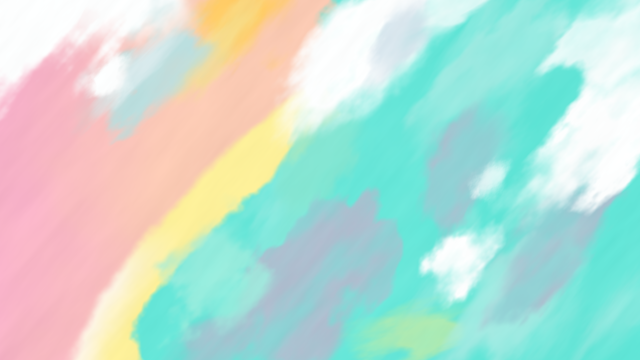
This background is drawn by a WebGL 1 fragment shader. Its source:

```glsl
precision highp float;
// Abstract pastel painting: a pink, peach and yellow sweep beside turquoise.
// Noise-edged curves divide the ground; ragged dabs, firmer on one side and
// feathered on the other, add white, lavender and pale paint on top.
uniform vec2 u_resolution;

float hash(vec2 p) {
  vec3 q = fract(vec3(p.xyx) * 0.1031);
  q += dot(q, q.yzx + 33.33);
  return fract((q.x + q.y) * q.z);
}

float noise(vec2 p) {
  vec2 i = floor(p), f = fract(p);
  f = f * f * (3.0 - 2.0 * f);
  return mix(mix(hash(i), hash(i + vec2(1, 0)), f.x),
             mix(hash(i + vec2(0, 1)), hash(i + vec2(1, 1)), f.x), f.y);
}

float fbm(vec2 p) {
  float sum = 0.0, amp = 0.55;
  for (int i = 0; i < 4; i++) {
    sum += amp * noise(p);
    p = p * 2.03 + 17.3;
    amp *= 0.48;
  }
  return sum;
}

vec2 turn(vec2 p, float angle) {
  float c = cos(angle), s = sin(angle);
  return vec2(c * p.x + s * p.y, c * p.y - s * p.x);
}

// Lays one brush dab over the colour below; radii are along and across it.
vec3 dab(vec3 under, vec3 paint, vec2 p, vec2 centre, vec2 radii, float angle, float opacity) {
  vec2 q = turn(p - centre, angle);
  vec2 unit = q / radii;
  float bristle = fbm(q * vec2(4.0, 20.0) + centre * 41.0);
  float lump = fbm(unit * vec2(1.2, 1.4) + centre * 23.0);
  float ragged = fbm(q * vec2(14.0, 20.0) + centre * 31.0);
  float d = length(unit) + 0.35 * (bristle - 0.5) + 1.2 * (lump - 0.5) + 0.4 * (ragged - 0.5);
  float feather = mix(0.022, 0.06, smoothstep(0.3, 0.7, noise(unit * 1.2 + centre * 57.0)));
  feather = min(feather / radii.y, 0.75);
  float cover = 1.0 - smoothstep(0.93 - feather, 0.93 + 0.6 * feather, d);
  return mix(under, paint, cover * min(1.0, opacity * mix(0.7, 1.2, 0.5 * (bristle + ragged))));
}

void main() {
  vec2 p = gl_FragCoord.xy / u_resolution.y;
  vec2 along = turn(p, 0.87);
  float streak = fbm(along * vec2(2.5, 12.0));
  float cloud = fbm(p * 4.0 + 5.0);
  float rag = 0.09 * (fbm(p * 13.0) - 0.5) + 0.03 * (streak - 0.5);

  vec3 white = vec3(0.99, 0.995, 0.995);
  vec3 lavender = mix(vec3(0.57, 0.81, 0.83), vec3(0.69, 0.74, 0.81),
                      smoothstep(0.3, 0.7, fbm(along * vec2(5.0, 13.0) + 9.0)));
  vec3 aqua = vec3(0.65, 0.92, 0.89);

  // Turquoise ground with faint scattered strokes
  vec3 cool = mix(vec3(0.31, 0.88, 0.82), vec3(0.47, 0.92, 0.87), 0.5 * streak + 0.5 * cloud);
  for (int i = 0; i < 18; i++) {
    float k = float(i);
    vec2 centre = vec2(0.5 + 1.3 * hash(vec2(k, 3.0)), hash(vec2(k, 8.0)));
    vec2 radii = vec2(0.1 + 0.1 * hash(vec2(k, 5.0)), 0.03 + 0.03 * hash(vec2(k, 6.0)));
    cool = dab(cool, aqua, p, centre, radii, 0.7 + 0.4 * hash(vec2(k, 9.0)), 0.45);
  }

  // Warm sweep: pink, peach, then a yellow band that pales at its foot
  float pinkness = 1.0 - smoothstep(-0.08, 0.5, p.x - 0.05 * p.y + 0.3 * (cloud - 0.5));
  vec3 warm = mix(vec3(0.98, 0.79, 0.70), vec3(0.97, 0.69, 0.79), pinkness);
  warm += 0.04 * (streak - 0.5);
  float peachEdge = p.x - (0.2 + 0.4 * p.y + 0.6 * p.y * p.y) + 0.5 * rag;
  vec3 yellow = mix(vec3(0.99, 0.94, 0.60), vec3(0.99, 0.96, 0.90),
                    (1.0 - smoothstep(0.0, 0.13, peachEdge)) * (1.0 - smoothstep(0.2, 0.4, p.y)));
  warm = mix(warm, yellow, smoothstep(-0.022, 0.022, peachEdge));
  float coolEdge = p.x - 0.38 - 0.54 * smoothstep(0.05, 0.75, p.y) + rag;
  vec3 col = mix(warm, cool, smoothstep(-0.016, 0.018, coolEdge));

  // Orange and yellow at the top of the sweep
  col = dab(col, vec3(1.0, 0.80, 0.38), p, vec2(0.70, 0.96), vec2(0.20, 0.10), 0.9, 1.0);
  col = dab(col, vec3(0.96, 0.88, 0.57), p, vec2(0.59, 0.86), vec2(0.17, 0.06), 0.9, 0.8);

  // White corner with a pale blue stroke and its bright tip
  float corner = p.y - 0.72 - 0.55 * p.x + 0.35 * (streak - 0.5) + 2.0 * rag;
  corner = max(corner, p.y - 0.90 + rag - 0.25 * max(p.x - 0.45, 0.0));
  col = mix(col, white, smoothstep(-0.07, 0.08, corner) * (1.0 - smoothstep(0.46, 0.58, p.x + rag)));
  col = dab(col, vec3(0.73, 0.87, 0.87), p, vec2(0.44, 0.83), vec2(0.24, 0.11), 0.75, 1.0);
  col = dab(col, vec3(0.87, 0.93, 0.94), p, vec2(0.40, 0.83), vec2(0.17, 0.04), 0.8, 0.9);
  col = dab(col, white, p, vec2(0.30, 0.78), vec2(0.07, 0.05), 0.8, 1.1);

  // Pale and lavender paint over the lower turquoise
  col = dab(col, vec3(0.52, 0.90, 0.82), p, vec2(0.88, 0.56), vec2(0.20, 0.10), 1.1, 0.9);
  col = dab(col, lavender, p, vec2(0.87, 0.18), vec2(0.26, 0.17), 0.95, 1.0);
  col = dab(col, lavender, p, vec2(0.58, 0.04), vec2(0.13, 0.08), 0.7, 0.8);
  col = dab(col, vec3(0.62, 0.93, 0.87), p, vec2(0.60, 0.24), vec2(0.18, 0.12), 0.8, 0.9);
  col = dab(col, vec3(0.70, 0.92, 0.69), p, vec2(1.15, 0.08), vec2(0.17, 0.07), 0.3, 1.0);
  col = dab(col, aqua, p, vec2(1.42, 0.15), vec2(0.28, 0.11), 0.9, 0.95);

  // White, pale and lavender strokes across the upper right
  col = dab(col, aqua, p, vec2(1.38, 0.82), vec2(0.28, 0.09), 0.8, 0.85);
  col = dab(col, white, p, vec2(1.00, 0.86), vec2(0.28, 0.13), 0.85, 1.1);
  col = dab(col, white, p, vec2(1.22, 1.00), vec2(0.26, 0.09), 0.4, 0.85);
  col = dab(col, vec3(0.80, 0.87, 0.91), p, vec2(1.11, 0.88), vec2(0.12, 0.06), 0.9, 0.8);
  col = dab(col, lavender, p, vec2(1.29, 0.53), vec2(0.20, 0.10), 1.2, 0.95);
  col = dab(col, lavender, p, vec2(1.56, 0.36), vec2(0.28, 0.11), 0.9, 0.9);
  col = dab(col, white, p, vec2(1.67, 0.63), vec2(0.32, 0.12), 0.8, 1.1);
  col = dab(col, white, p, vec2(1.73, 0.92), vec2(0.25, 0.11), 0.7, 0.9);
  col = dab(col, white, p, vec2(1.30, 0.28), vec2(0.12, 0.085), 0.9, 1.1);
  col = dab(col, white, p, vec2(1.36, 0.50), vec2(0.06, 0.04), 0.9, 0.8);

  // Faint bristle relief
  col += 0.025 * (fbm(along * vec2(9.0, 45.0)) - 0.5);
  gl_FragColor = vec4(clamp(col, 0.0, 1.0), 1.0);
}
```
